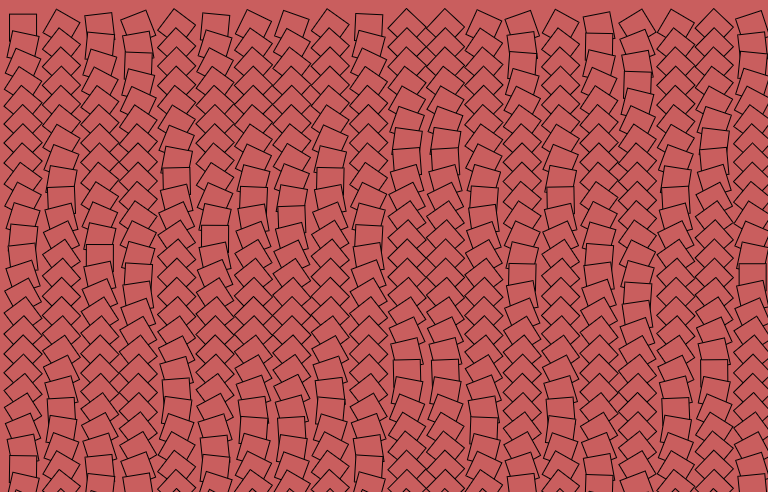
Write a WebGL 1 fragment shader that draws this pattern.

```glsl
precision highp float;
// Twenty columns of overlapping outlined squares on a flat ground.
// Each square swings about its centre by a sine of its row, with a phase
// of its own per column; lower squares cover the ones above them.

uniform vec2 u_resolution;

const float COLUMNS = 20.0;              // one unit is the column pitch
const float ROW_PITCH = 0.5;
const vec2 FIRST_CENTRE = vec2(0.6, 0.72); // measured from the top left
const float HALF_SIDE = 0.352;
const float HALF_LINE = 0.0133;
const float SWING = 0.78;                // largest tilt, in radians
const float ROW_TURN = 0.274;            // phase advance per row
const vec3 GROUND = vec3(0.79, 0.37, 0.37);
const vec3 INK = vec3(0.02, 0.01, 0.01);

// Starting phase of the swing in each column, four columns per group.
float columnPhase(float column) {
  float group = floor(column / 4.0);
  vec4 phases = vec4(0.0, 0.73, -0.15, -0.5);
  if (group > 0.5) phases = vec4(0.98, 0.12, 0.62, 0.45);
  if (group > 1.5) phases = vec4(0.92, 0.06, 1.32, 1.30);
  if (group > 2.5) phases = vec4(0.58, -0.45, 0.70, -0.25);
  if (group > 3.5) phases = vec4(-0.78, 0.75, 1.34, -0.42);
  vec4 offset = abs(vec4(0.0, 1.0, 2.0, 3.0) - (column - 4.0 * group));
  return dot(phases, 1.0 - step(0.5, offset));
}

// Positive angles turn clockwise, as y grows downwards.
vec2 unrotate(vec2 p, float angle) {
  float c = cos(angle);
  float s = sin(angle);
  return vec2(c * p.x + s * p.y, c * p.y - s * p.x);
}

float squareDistance(vec2 p, float halfSide) {
  vec2 q = abs(p) - halfSide;
  return length(max(q, 0.0)) + min(max(q.x, q.y), 0.0);
}

// Share of a pixel covered by a line whose middle lies at distance d.
float lineCoverage(float d, float halfLine, float pixel) {
  float low = max(d - 0.5 * pixel, -halfLine);
  float high = min(d + 0.5 * pixel, halfLine);
  return clamp((high - low) / pixel, 0.0, 1.0);
}

vec3 paintSquare(vec3 under, vec2 p, float pixel) {
  float d = squareDistance(p, HALF_SIDE);
  float inside = clamp(0.5 - d / pixel, 0.0, 1.0);
  vec3 filled = mix(under, GROUND, inside);
  return mix(filled, INK, lineCoverage(d, HALF_LINE, pixel));
}

void main() {
  float pixel = COLUMNS / u_resolution.x;
  vec2 p = vec2(gl_FragCoord.x, u_resolution.y - gl_FragCoord.y) * pixel;
  vec2 pitch = vec2(1.0, ROW_PITCH);
  vec2 nearest = floor((p - FIRST_CENTRE) / pitch + 0.5);

  // Paint the neighbouring squares, left to right and top to bottom.
  vec3 color = GROUND;
  for (int i = -1; i <= 1; i++) {
    for (int j = -1; j <= 1; j++) {
      vec2 cell = nearest + vec2(float(i), float(j));
      if (cell.x > -0.5 && cell.x < COLUMNS - 0.5 && cell.y > -0.5) {
        float angle = SWING * sin(columnPhase(cell.x) + ROW_TURN * cell.y);
        vec2 local = unrotate(p - FIRST_CENTRE - cell * pitch, angle);
        color = paintSquare(color, local, pixel);
      }
    }
  }
  gl_FragColor = vec4(color, 1.0);
}
```
